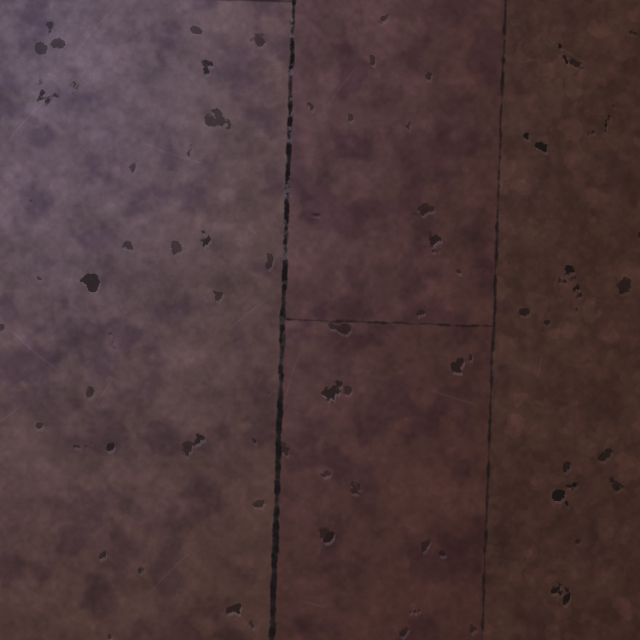
A Shadertoy shader for this texture:

```glsl
// Dim, worn red-brown stone slabs: two leaning long joints and one cross joint.
// Voronoi clasts and layered noise mottle each slab; ragged pit clusters, thin
// scratches and a cool sheen from the upper left finish the surface.

const vec3 WARM_STONE = vec3(0.236, 0.155, 0.136);
const vec3 COOL_SHEEN = vec3(0.392, 0.335, 0.385);
const vec3 JOINT_DARK = vec3(0.095, 0.085, 0.090);
const vec3 PIT_DARK   = vec3(0.090, 0.075, 0.075);
const vec3 CHIP_GREY  = vec3(0.40, 0.37, 0.41);

float hash1(vec2 p) {
    vec3 q = fract(p.xyx * 0.1031);
    q += dot(q, q.yzx + 33.33);
    return fract((q.x + q.y) * q.z);
}

vec2 hash2(vec2 p) {
    return vec2(hash1(p), hash1(p + vec2(57.3, 113.7)));
}

float noise(vec2 p) {
    vec2 i = floor(p), f = fract(p);
    f = f * f * (3.0 - 2.0 * f);
    return mix(mix(hash1(i), hash1(i + vec2(1, 0)), f.x),
               mix(hash1(i + vec2(0, 1)), hash1(i + vec2(1, 1)), f.x), f.y);
}

float fbm(vec2 p) {
    float sum = 0.0, amp = 0.533;
    for (int i = 0; i < 4; i++) {
        sum += amp * noise(p);
        p = mat2(1.6, 1.2, -1.2, 1.6) * p + 17.0;
        amp *= 0.5;
    }
    return sum;
}

// Rounded fragments: signed tone, zero in the matrix between them
float clasts(vec2 p) {
    p += 0.9 * vec2(fbm(p * 1.3), fbm(p * 1.3 + 31.0));
    float tone = 0.0;
    for (int k = 0; k < 9; k++) {
        vec2 id = floor(p) + vec2(k % 3 - 1, k / 3 - 1);
        vec2 h = hash2(id);
        float radius = 0.25 + 0.4 * h.y;
        float cover = 1.0 - smoothstep(radius - 0.15, radius, length(p - id - h));
        tone = mix(tone, hash1(id + 9.0) * 1.4 - 0.4, cover);
    }
    return tone;
}

// Clusters of ragged chips: noise islands kept inside scattered ellipses
float pits(vec2 uv, float cells, float chance, float size) {
    vec2 p = uv * cells;
    float body = 0.0;
    for (int k = 0; k < 9; k++) {
        vec2 id = floor(p) + vec2(k % 3 - 1, k / 3 - 1);
        vec2 h = hash2(id + cells);
        float angle = 6.2832 * h.x, present = step(hash1(id + 71.0), chance);
        vec2 d = mat2(cos(angle), -sin(angle), sin(angle), cos(angle)) * (p - id - h);
        float radius = size * (0.4 + 0.6 * h.y);
        body = max(body, present * (1.0 - length(d * vec2(1.0, 1.7)) / radius));
    }
    float chips = body - 0.55 + 2.6 * (fbm(uv * 62.0) - 0.5);
    return smoothstep(0.0, 0.3, min(2.0 * body, chips));
}

float allPits(vec2 uv, float rough) {
    float large = pits(uv, 7.0, 0.32, mix(0.26, 0.36, rough));
    return max(large, 0.7 * pits(uv, 16.0, 0.22, 0.42));
}

float line(float dist, float halfWidth, float soft) {
    return 1.0 - smoothstep(halfWidth - soft, halfWidth + soft, abs(dist));
}

// Faint hairlines with hashed place, length and direction
float scratches(vec2 uv, float px) {
    float sum = 0.0;
    for (int i = 0; i < 14; i++) {
        vec2 h = hash2(vec2(float(i), 5.0)), g = hash2(vec2(float(i), 23.0));
        vec2 dir = vec2(cos(g.x * 3.14), sin(g.x * 3.14)), d = uv - h;
        float along = dot(d, dir), across = dot(d, vec2(-dir.y, dir.x));
        float reach = 0.02 + 0.05 * g.y;
        sum += line(across + along * along, 0.0008, px) * (1.0 - smoothstep(0.5, 1.0, abs(along) / reach));
    }
    return min(sum, 1.0);
}

void mainImage(out vec4 fragColor, in vec2 fragCoord) {
    vec2 uv = fragCoord / iResolution.xy;
    float px = 1.0 / min(iResolution.x, iResolution.y), soft = 0.0014 + 0.5 * px;

    // Joint distances and the slab they enclose
    float wobble = (fbm(uv * 45.0) - 0.5) * 0.003;
    float leftD = uv.x - mix(0.425, 0.459, uv.y) + wobble;
    float rightD = uv.x - mix(0.753, 0.790, uv.y) + wobble;
    float crossD = uv.y - mix(0.501, 0.490, (uv.x - 0.444) / 0.327) + wobble;
    float topD = uv.y - 0.998 - 0.03 * (0.458 - uv.x);
    float isLeft = step(leftD, 0.0), isRight = step(0.0, rightD);
    float isMiddle = (1.0 - isLeft) * (1.0 - isRight);
    float slab = isRight * 3.0 + isMiddle * (1.0 + step(0.0, crossD));
    vec2 p = uv + slab * vec2(3.7, 5.3);

    // Sheen fades from cool upper left to warm lower right
    vec2 away = (uv - vec2(0.05, 1.0)) * vec2(1.55, 1.0);
    float glow = exp(-dot(away, away));
    vec3 col = mix(WARM_STONE, COOL_SHEEN, pow(vec3(glow), vec3(1.0, 1.15, 1.4)));
    col *= mix(vec3(1), vec3(1.0, 0.95, 1.0), isMiddle);

    // Clouding, fragments, dusky stains and grain
    float cloud = fbm(p * 9.0) - 0.5, patches = fbm(p * 34.0 + 40.0) - 0.5;
    float fragments = clasts(p * 32.0) + 0.6 * clasts(p * 58.0 + 8.0);
    col *= 1.0 + 0.20 * cloud + 0.28 * patches + mix(0.05, 0.13, isRight) * (fragments - 0.25);
    float stain = smoothstep(0.5, 0.7, fbm(p * 19.0 + 80.0)) * (1.0 - 0.6 * isRight);
    col *= mix(vec3(1.01), vec3(0.88, 0.86, 0.92), stain);
    col *= 1.0 + 0.20 * (fbm(uv * 110.0 + 5.0) - 0.5);
    col += 0.035 * scratches(uv, px);

    // Pits with a chipped lower rim catching the light
    float hole = allPits(uv, isRight);
    float rim = max(allPits(uv + vec2(-0.002, 0.005), isRight) - hole, 0.0);
    col = mix(col, CHIP_GREY, rim * mix(0.40, 0.18, isRight));
    col = mix(col, PIT_DARK, hole * mix(0.62, 0.88, isRight));

    // Joints: broad on the left, thin elsewhere, crumbling unevenly
    float wear = fbm(uv * 85.0 + 12.0) - 0.5;
    float broad = line(leftD, mix(0.0046, 0.0024, uv.y) + 0.005 * wear, soft);
    float thin = line(rightD, 0.0016 + 0.005 * wear, soft);
    float bridge = line(crossD, 0.0012 + 0.006 * wear, soft) * isMiddle;
    float topEdge = line(topD, 0.0018, soft) * isLeft;
    float joint = max(max(broad, 0.8 * thin), max(0.7 * bridge, 0.6 * topEdge));
    col = mix(col, JOINT_DARK, joint * clamp(0.85 + 0.9 * wear, 0.0, 1.0));
    float crumbs = smoothstep(0.54, 0.75, fbm(uv * 90.0)) * line(leftD, 0.004, soft);
    col = mix(col, CHIP_GREY, 0.6 * crumbs * smoothstep(0.2, 0.8, uv.y));

    fragColor = vec4(clamp(col, 0.0, 1.0), 1.0);
}
```
